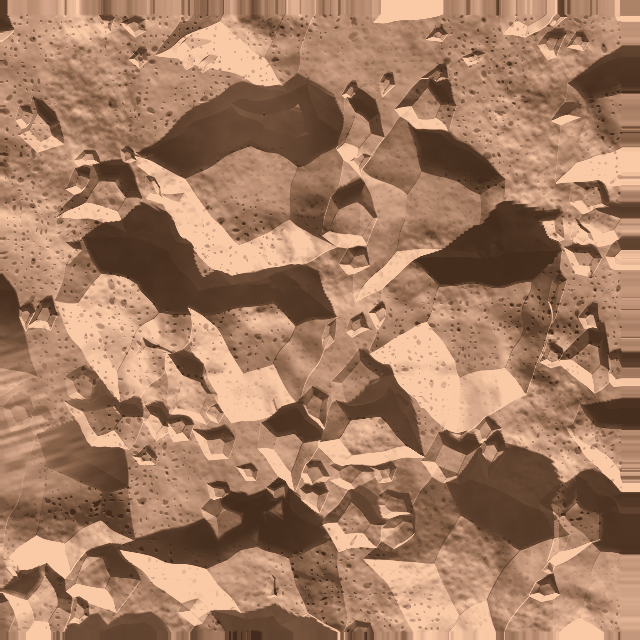
Write a Shadertoy shader that draws this texture.

```glsl
// Rocky desert ground seen from above under a low sun.
// Faceted stones form a height field; it is lit by its slopes, and a march
// towards the sun casts the long shadows. Pebbles and grain are added on top.

const vec3 SUN = vec3(-0.32, -0.84, 0.44);
const vec3 SHADOW_BROWN = vec3(0.26, 0.17, 0.11);
const vec3 EARTH_BROWN = vec3(0.55, 0.40, 0.30);
const vec3 SAND = vec3(0.80, 0.62, 0.51);
const vec3 SUNLIT_CREAM = vec3(0.98, 0.79, 0.65);

float hash(vec2 p) {
    vec3 q = fract(p.xyx * vec3(0.1031, 0.1030, 0.0973));
    q += dot(q, q.yzx + 33.33);
    return fract((q.x + q.y) * q.z);
}

vec2 hash2(vec2 p) {
    return vec2(hash(p), hash(p + 71.7));
}

float noise(vec2 p) {
    vec2 cell = floor(p), f = fract(p);
    f = f * f * f * (f * (f * 6.0 - 15.0) + 10.0);
    return mix(mix(hash(cell), hash(cell + vec2(1, 0)), f.x),
               mix(hash(cell + vec2(0, 1)), hash(cell + vec2(1, 1)), f.x), f.y);
}

float fbm(vec2 p) {
    float sum = 0.0, amplitude = 0.5;
    for (int i = 0; i < 5; i++) {
        sum += amplitude * noise(p);
        p = mat2(1.6, 1.2, -1.2, 1.6) * p + 7.3;
        amplitude *= 0.5;
    }
    return sum;
}

// Bends straight stone outlines into weathered ones.
vec2 warp(vec2 p) {
    vec2 broad = vec2(noise(p * 6.0), noise(p * 6.0 + 40.0)) - 0.5;
    vec2 fine = vec2(noise(p * 27.0 + 9.0), noise(p * 27.0 + 60.0)) - 0.5;
    return p + 0.05 * broad + 0.010 * fine;
}

// Height of one irregular, flat-topped stone of unit radius.
float stone(vec2 q, float angle, float tilt) {
    float c = cos(angle), s = sin(angle);
    q = mat2(c, s, -s, c) * q;
    float d = max(max(q.x, -1.25 * q.x), dot(q, vec2(0.5, 0.87)));
    d = max(d, max(dot(q, vec2(-0.6, 0.8)), 0.3 * q.x - 1.15 * q.y));
    return max(min(1.0 - d, 0.52 + tilt * q.x), 0.0);
}

// One stone at most in each cell; the four nearest cells are enough.
float stoneLayer(vec2 p, float cellSize, float share, float seed) {
    vec2 g = p / cellSize + seed;
    vec2 base = floor(g - 0.5);
    float height = 0.0;
    for (int k = 0; k < 4; k++) {
        vec2 id = base + vec2(k & 1, k >> 1);
        vec2 rnd = hash2(id + seed);
        vec2 centre = id + 0.5 + 0.5 * (rnd - 0.5);
        float pick = hash(id + 5.1 + seed);
        if (pick > share) continue;
        float farSide = smoothstep(0.6, 0.95, (centre.y - seed) * cellSize);
        float radius = mix(0.30, 0.52, hash(id + 13.7)) * mix(1.0, 0.7, farSide);
        float steep = mix(0.6, 1.1, rnd.y);
        float h = stone((g - centre) / radius, 6.28 * rnd.x, 0.6 * (rnd.y - 0.5));
        height = max(height, h * steep * radius * cellSize);
    }
    return height;
}

float stones(vec2 q) {
    float large = stoneLayer(q, 0.29, 0.76, 3.0);
    float medium = stoneLayer(q, 0.125, 0.50, 17.0);
    float small = stoneLayer(q, 0.052, 0.36, 31.0);
    return max(large, max(medium, small) + 0.35 * large);
}

float surface(vec2 p) {
    float rough = mix(0.5, 1.3, smoothstep(0.35, 0.7, noise(p * 7.0 + 20.0)));
    return stones(warp(p)) + 0.026 * rough * fbm(p * 9.0);
}

// 1 in sunlight, 0 in shadow.
float sunlight(vec2 q) {
    float start = stones(q) + 0.0012, clearance = 1.0;
    vec2 heading = normalize(SUN.xy);
    float rise = SUN.z / length(SUN.xy);
    for (int i = 1; i <= 28; i++) {
        float reach = 0.23 * pow(float(i) / 28.0, 1.5);
        clearance = min(clearance, start + rise * reach - stones(q + heading * reach));
    }
    return smoothstep(-0.0015, 0.0015, clearance);
}

// Tone change from pebbles: a dark spot with a bright rim towards the sun.
float pebbles(vec2 p, float count, float share) {
    vec2 g = p * count, id = floor(g);
    vec2 q = fract(g) - 0.5 - 0.35 * (hash2(id) - 0.5);
    q.x *= mix(0.7, 1.2, hash(id + 3.0));
    float radius = mix(0.12, 0.32, hash(id + 8.0));
    float present = step(hash(id + 19.0), share);
    float dark = 1.0 - smoothstep(radius * 0.5, radius * 1.1, length(q));
    float rim = 1.0 - smoothstep(radius * 0.4, radius, length(q + vec2(0.07, 0.2)));
    return present * (0.13 * rim * (1.0 - dark) - 0.32 * dark);
}

vec3 desertColour(float tone) {
    vec3 colour = mix(SHADOW_BROWN, EARTH_BROWN, smoothstep(0.0, 0.45, tone));
    colour = mix(colour, SAND, clamp((tone - 0.42) / 0.33, 0.0, 1.0));
    return mix(colour, SUNLIT_CREAM, clamp((tone - 0.75) / 0.25, 0.0, 1.0));
}

void mainImage(out vec4 fragColor, in vec2 fragCoord) {
    // Holding the coordinate near the border smears the edges outwards.
    vec2 p = clamp(fragCoord / iResolution.xy, vec2(0.004, 0.012), vec2(0.972, 0.978));

    // Slopes and direct light
    vec2 e = vec2(0.0016, 0.0);
    float h = surface(p);
    vec2 slope = vec2(surface(p + e.xy) - h, surface(p + e.yx) - h) / e.x;
    vec3 normal = normalize(vec3(-slope, 1.0));
    float diffuse = max(dot(normal, SUN), 0.0);
    float lit = sunlight(warp(p));

    // Sunny ground, with pebbles gathered in patches
    float patches = smoothstep(0.25, 0.6, noise(p * 8.0 + 3.0));
    vec2 bent = p + 0.012 * vec2(noise(p * 35.0), noise(p * 35.0 + 50.0));
    float gravel = pebbles(bent, 95.0, 0.55) + pebbles(bent + 0.37, 48.0, 0.22);
    float sunny = 0.20 + diffuse + gravel * mix(0.25, 1.0, patches);
    sunny += 0.12 * (fbm(p * 45.0) - 0.48);

    // Shade keeps a faint trace of the relief
    float shade = 0.07 + 0.22 * noise(p * 5.0 + 80.0) + 0.10 * (diffuse - 0.3);
    shade += 0.06 * (fbm(p * 40.0) - 0.48);
    float tone = mix(shade, sunny, lit);

    // Dragged streaks at the left
    float streakArea = smoothstep(0.20, 0.04, p.x) * smoothstep(0.18, 0.27, p.y)
                     * smoothstep(0.52, 0.40, p.y);
    vec2 along = vec2(p.x + 0.3 * p.y, p.y - 0.3 * p.x);
    float streaks = 0.38 + 0.55 * noise(along * vec2(28.0, 130.0));
    tone = mix(tone, streaks, 0.65 * streakArea);

    fragColor = vec4(desertColour(clamp(tone, 0.0, 1.0)), 1.0);
}
```
